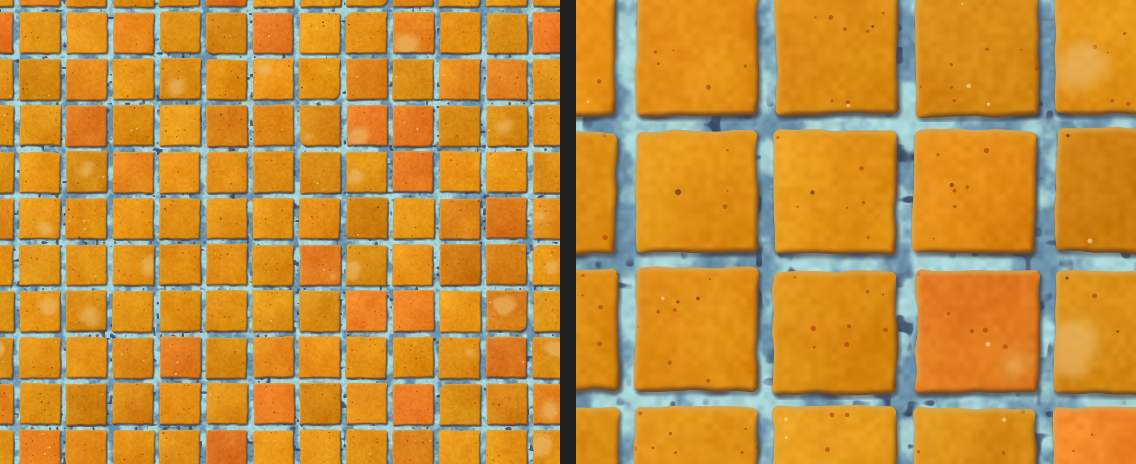
Left, the full canvas; right, a detail of the centre.
A WebGL 2 fragment shader for this texture:

```glsl
#version 300 es
precision highp float;
uniform vec2 u_resolution;
out vec4 fragColor;

const vec2 TILES = vec2(12.0, 10.0);

vec3 hash3(vec2 cell, float seed) {
  uvec3 v = uvec3(ivec3(vec3(cell, seed))) * 1664525u + 1013904223u;
  for (int i = 0; i < 2; i++) {
    v.x += v.y * v.z;
    v.y += v.z * v.x;
    v.z += v.x * v.y;
    v ^= v >> 16u;
  }
  return vec3(v & 0xffffu) / 65535.0;
}

// Value noise with a whole number of lattice cells per tile, wrapping at the canvas edge
float noise(vec2 p, vec2 freq, float seed) {
  vec2 period = TILES * freq;
  p *= freq;
  vec2 i = floor(p), f = fract(p);
  f = f * f * (3.0 - 2.0 * f);
  float a = hash3(mod(i, period), seed).x;
  float b = hash3(mod(i + vec2(1, 0), period), seed).x;
  float c = hash3(mod(i + vec2(0, 1), period), seed).x;
  float d = hash3(mod(i + vec2(1, 1), period), seed).x;
  return mix(mix(a, b, f.x), mix(c, d, f.x), f.y);
}

float fbm(vec2 p, float freq, float seed) {
  float sum = 0.0, amp = 0.533;
  for (int i = 0; i < 4; i++) {
    sum += amp * noise(p, vec2(freq), seed + float(i));
    freq *= 2.0;
    amp *= 0.5;
  }
  return sum;
}

float roundedBox(vec2 p, vec2 halfSize, float radius) {
  vec2 q = abs(p) - halfSize + radius;
  return length(max(q, 0.0)) + min(max(q.x, q.y), 0.0) - radius;
}

// One random dot per lattice cell; density is the share of cells that hold one
float specks(vec2 p, float freq, float density, float size, float seed, float pixel) {
  vec2 g = p * freq;
  vec3 h = hash3(mod(floor(g), TILES * freq), seed);
  vec3 k = hash3(mod(floor(g), TILES * freq), seed + 1.0);
  float r = size * (0.5 + k.x);
  float d = length(fract(g) - 0.3 - 0.4 * h.xy) - r;
  return step(h.z, density) * (1.0 - smoothstep(-pixel * freq * 0.6, pixel * freq * 0.6, d));
}

vec3 groutColor(vec2 p, vec2 local) {
  float upright = smoothstep(-0.04, 0.04, abs(local.x) - abs(local.y));
  float grain = fbm(p, 4.0, 10.0) - 0.05 * upright;
  vec3 col = mix(vec3(0.42, 0.57, 0.66), vec3(0.66, 0.83, 0.84), smoothstep(0.30, 0.58, grain));
  float pits = smoothstep(0.70, 0.88, noise(p, vec2(13.0), 20.0));
  pits *= smoothstep(0.35, 0.65, noise(p, vec2(3.0), 21.0));
  col = mix(col, vec3(0.22, 0.27, 0.38), 0.85 * pits);
  return col + 0.10 * (noise(p, vec2(22.0), 22.0) - 0.5);
}

vec3 glazeColor(vec2 p, vec2 local, vec2 id, float pixel) {
  vec3 tone = hash3(id, 30.0), wear = hash3(id, 31.0);
  vec3 col = mix(vec3(0.90, 0.60, 0.11), vec3(0.83, 0.53, 0.07), tone.x);
  col = mix(col, vec3(0.88, 0.43, 0.15), 0.9 * pow(tone.y, 4.0));
  col *= 0.96 + 0.09 * tone.z;

  // Cloudy firing and a soft fall of light from the upper left
  float cloud = fbm(p, 2.0, 40.0) - 0.5;
  col += cloud * vec3(0.10, 0.16, 0.08);
  col += 0.04 * (local.y - local.x);
  col += 0.05 * (noise(p, vec2(20.0), 45.0) - 0.5);

  // Red pinholes, pale flecks and a rare scuffed patch
  col = mix(col, vec3(0.70, 0.24, 0.05), 0.65 * specks(p, 8.0, 0.13, 0.10, 50.0, pixel));
  col = mix(col, vec3(0.38, 0.20, 0.07), 0.7 * specks(p, 5.0, 0.03, 0.07, 52.0, pixel));
  col = mix(col, vec3(0.94, 0.84, 0.62), 0.7 * specks(p, 7.0, 0.02, 0.10, 54.0, pixel));
  float scuff = 1.0 - smoothstep(0.04, 0.26, length(local - 0.6 * (wear.xy - 0.5)) + 0.5 * cloud);
  return mix(col, vec3(0.92, 0.72, 0.40), 0.7 * scuff * step(0.88, wear.z));
}

void main() {
  vec2 p = gl_FragCoord.xy / u_resolution * TILES;
  float pixel = TILES.y / u_resolution.y;
  vec2 q = p - vec2(0.36, 0.79);
  vec2 id = mod(floor(q), TILES);

  // Hand-set tile: small shift, turn, size change and uneven outline
  vec3 place = hash3(id, 1.0), shape = hash3(id, 2.0);
  vec2 local = fract(q) - 0.5 - 0.03 * (place.xy - 0.5);
  float turn = 0.035 * (place.z - 0.5);
  local = mat2(cos(turn), sin(turn), -sin(turn), cos(turn)) * local;
  vec2 halfSize = vec2(0.437, 0.443) + 0.012 * (shape.xy - 0.5);
  float radius = 0.045;
  vec2 corner = sign(hash3(id, 3.0).xy - 0.5);
  if (shape.z > 0.93 && all(greaterThan(local * corner, vec2(0.0)))) radius = 0.17;
  float ragged = 0.022 * (noise(p, vec2(7.0), 5.0) - 0.5);
  float dist = roundedBox(local, halfSize, radius) + ragged;

  // Grout with a broken shadow below and to the right of each tile
  vec3 grout = groutColor(p, local);
  float shade = 1.0 - smoothstep(-0.015, 0.03, roundedBox(local - vec2(0.012, -0.022), halfSize, radius) + ragged);
  grout = mix(grout, vec3(0.25, 0.25, 0.30), shade * (0.45 + 0.5 * noise(p, vec2(5.0), 6.0)));

  // Rounded rim: pale towards the light, brown away from it
  vec3 tile = glazeColor(p, local, id, pixel);
  vec2 side = local / halfSize;
  float facing = dot(sign(side) * pow(abs(side), vec2(8.0)), vec2(-0.55, 0.85));
  float rim = smoothstep(-0.055, 0.0, dist);
  tile = mix(tile, vec3(0.82, 0.66, 0.36), 0.75 * rim * smoothstep(-0.1, 0.6, facing));
  tile = mix(tile, vec3(0.40, 0.25, 0.12), 0.85 * rim * smoothstep(0.0, 0.7, -facing));

  float cover = 1.0 - smoothstep(-0.6 * pixel, 0.6 * pixel, dist);
  fragColor = vec4(clamp(mix(grout, tile, cover), 0.0, 1.0), 1.0);
}
```
